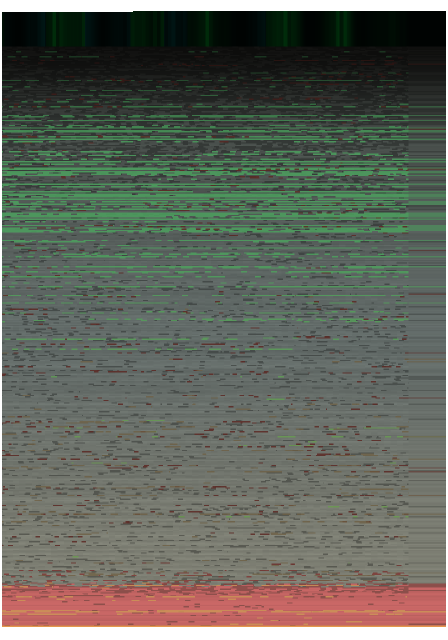
Reproduce this background procedurally as a WebGL 2 fragment shader.

```glsl
#version 300 es
precision highp float;

uniform vec2 u_resolution;
out vec4 outColor;

const vec3 PAPER = vec3(1.0);
const vec3 GREEN = vec3(0.30, 0.62, 0.37);
const vec3 LIME = vec3(0.42, 0.60, 0.32);
const vec3 MAROON = vec3(0.36, 0.16, 0.14);
const vec3 OLIVE = vec3(0.43, 0.37, 0.26);
const vec3 ROSE = vec3(0.76, 0.39, 0.385);
const vec3 AMBER = vec3(0.80, 0.58, 0.34);
const float ROWS = 512.0;
const float BAND_END = 0.073;
const float COLUMN_START = 0.912;
const float ROSE_START = 0.914;

float hash(vec2 p) {
  vec3 q = fract(vec3(p.xyx) * 0.1031);
  q += dot(q, q.yzx + 33.33);
  return fract((q.x + q.y) * q.z);
}

// Smooth one-dimensional noise, different for each seed
float noise(float x, float seed) {
  float cell = floor(x);
  float t = smoothstep(0.0, 1.0, fract(x));
  return mix(hash(vec2(cell, seed)), hash(vec2(cell + 1.0, seed)), t);
}

// Broken horizontal dashes: long runs cut into short cells
float dashes(float x, float row, float cells, float coverage, float seed) {
  float shift = hash(vec2(row, seed + 3.0));
  float fine = hash(vec2(floor(x * cells + shift), row + seed * 17.0));
  float run = noise(x * 7.0 + shift, row + seed * 29.0);
  return step(mix(fine, run, 0.45), coverage);
}

// Dark vertical stripes across the top
vec3 stripeBand(float x) {
  float wide = noise(x * 26.0, 4.0);
  float thin = hash(vec2(floor(x * 120.0), 9.0));
  float glow = wide * wide * (0.35 + 0.65 * thin);
  vec3 tint = mix(vec3(0.0, 0.24, 0.05), vec3(0.0, 0.14, 0.14), step(0.6, noise(x * 18.0, 7.0)));
  return tint * glow * step(x, COLUMN_START) + vec3(0.0, 0.012, 0.008);
}

// Vertical gradient from near black through slate to warm grey
vec3 slate(float depth) {
  vec3 c = mix(vec3(0.07, 0.07, 0.065), vec3(0.28, 0.305, 0.29), smoothstep(BAND_END, 0.23, depth));
  c = mix(c, vec3(0.385, 0.42, 0.41), smoothstep(0.17, 0.54, depth));
  return mix(c, vec3(0.49, 0.495, 0.45), smoothstep(0.5, 0.9, depth));
}

// Slate field with green, maroon and olive dashes
vec3 dashField(float x, float depth, float row) {
  vec3 base = slate(depth);
  vec3 c = base * (0.94 + 0.12 * hash(vec2(row, 2.0)));
  c *= 0.97 + 0.06 * hash(vec2(floor(x * 70.0), row));
  float lit = smoothstep(BAND_END, 0.24, depth);

  float dark = 0.30 * (1.0 - smoothstep(0.15, 0.4, depth)) + 0.16;
  c = mix(c, base * 0.62, 0.75 * dashes(x, row, 85.0, dark + 0.08, 1.0));

  float rowPick = hash(vec2(row, 11.0));
  float peak = smoothstep(0.1, 0.22, depth) * (1.0 - smoothstep(0.25, 0.62, depth));
  float rowWeight = smoothstep(0.85 - 0.55 * peak, 1.0, rowPick);
  float greenCover = rowWeight * (0.34 + 0.55 * peak) * (1.0 - 0.5 * smoothstep(0.6, 0.9, depth));
  vec3 green = mix(GREEN, LIME, smoothstep(0.35, 0.75, depth)) * mix(0.35, 1.0, lit);
  c = mix(c, green, 0.88 * dashes(x, row, 75.0, greenCover, 2.0));

  float redRow = smoothstep(0.3, 1.0, hash(vec2(row, 19.0)));
  float nearRose = smoothstep(0.86, ROSE_START, depth);
  float redCover = redRow * (0.23 + 0.12 * nearRose);
  vec3 red = mix(MAROON, vec3(0.53, 0.24, 0.23), nearRose) * mix(0.45, 1.0, lit);
  c = mix(c, red, 0.85 * dashes(x, row, 95.0, redCover, 5.0));
  float oliveCover = 0.27 * smoothstep(0.4, 0.75, depth) * redRow;
  return mix(c, OLIVE, 0.75 * dashes(x, row, 60.0, oliveCover, 6.0));
}

// Rose floor with amber threads and a ragged dark top
vec3 roseField(float x, float depth, float row) {
  vec3 c = ROSE * (0.95 + 0.1 * hash(vec2(row, 23.0)));
  float ragged = 1.0 - smoothstep(ROSE_START - 0.005, 0.94, depth);
  c = mix(c, vec3(0.50, 0.29, 0.27), 0.8 * dashes(x, row, 80.0, 0.18 + 0.5 * ragged, 7.0));
  float amberCover = smoothstep(0.45, 1.0, hash(vec2(row, 31.0))) * (0.62 - 0.25 * x);
  c = mix(c, AMBER, 0.85 * dashes(x, row, 55.0, amberCover, 8.0));
  return mix(c, vec3(0.90, 0.60, 0.30), smoothstep(0.976, 0.979, depth));
}

vec3 scene(vec2 p) {
  float depth = 1.0 - p.y;
  float row = floor(depth * ROWS);
  float side = step(COLUMN_START, p.x);
  float x = mix(p.x, 0.95, side);
  vec3 field = dashField(x, depth, row);
  field = mix(field, slate(depth), 0.35 * side);
  float edge = ROSE_START + 0.008 * (hash(vec2(floor(x * 60.0), row)) - 0.5);
  vec3 c = mix(field, roseField(x, depth, row), step(edge, depth));
  c = mix(stripeBand(p.x), c, step(BAND_END, depth));

  // White margin around the panel
  float top = mix(0.0185, 0.0170, step(0.297, p.x));
  float inside = step(0.0045, p.x) * step(p.x, 0.995) * step(top, depth) * step(depth, 0.980);
  return mix(PAPER, c, inside);
}

void main() {
  // Average four samples to soften every edge
  vec3 sum = vec3(0.0);
  for (int i = 0; i < 4; i++) {
    vec2 offset = vec2(i % 2, i / 2) * 0.5 - 0.25;
    sum += scene((gl_FragCoord.xy + offset) / u_resolution);
  }
  outColor = vec4(sum * 0.25, 1.0);
}
```
